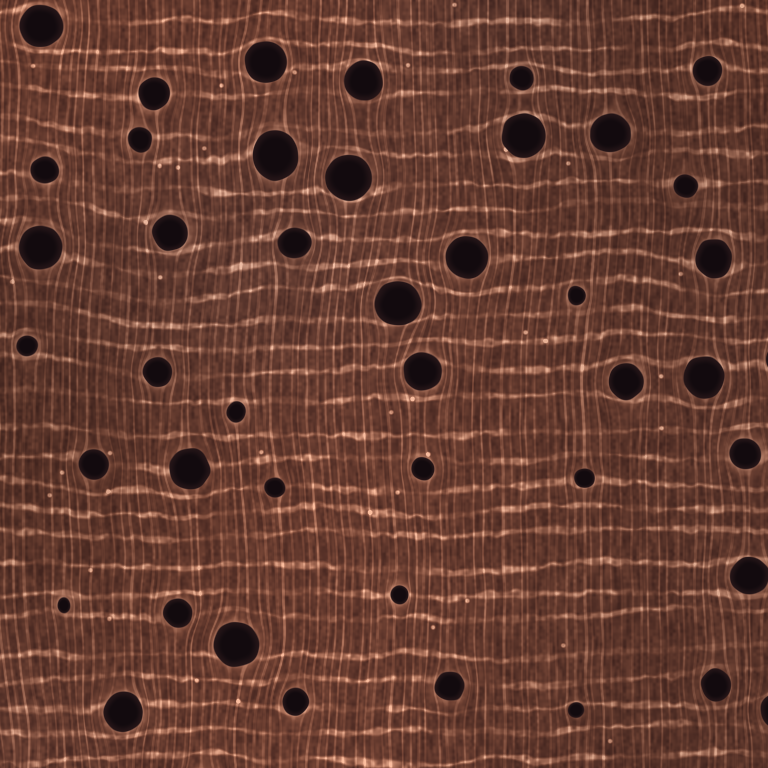
A WebGL 2 fragment shader for this texture:

```glsl
#version 300 es
precision highp float;
// Draws the end grain of a hardwood: thin upright rays, wavy pale bands and round dark pores.

uniform vec2 u_resolution;
out vec4 fragColor;

const float PORE_CELLS = 7.0;
const float RAY_COUNT = 84.0;
const float BAND_COUNT = 28.0;

float hash(vec2 p) {
    vec3 q = fract(p.xyx * 0.1031);
    q += dot(q, q.yzx + 33.33);
    return fract((q.x + q.y) * q.z);
}

float noise(vec2 p) {
    vec2 i = floor(p), f = fract(p);
    f = f * f * (3.0 - 2.0 * f);
    float low = mix(hash(i), hash(i + vec2(1, 0)), f.x);
    float high = mix(hash(i + vec2(0, 1)), hash(i + vec2(1, 1)), f.x);
    return mix(low, high, f.y);
}

float signedNoise(vec2 p) { return noise(p) * 2.0 - 1.0; }

// Soft stripe of the given half width around zero
float stripe(float offset, float halfWidth, float blur) {
    return 1.0 - smoothstep(halfWidth - blur, halfWidth + blur, abs(offset));
}

struct Pore {
    float edge;    // signed distance to the nearest pore wall
    float radius;
    float rim;     // brightness of its wall
    vec2 push;     // how far the surrounding grain is bent aside
};

Pore findPores(vec2 p) {
    Pore pore = Pore(1.0, 0.02, 0.0, vec2(0));
    vec2 home = floor(p * PORE_CELLS);
    for (int j = -1; j <= 1; j++)
    for (int i = -1; i <= 1; i++) {
        vec2 cell = home + vec2(i, j);
        if (hash(cell + 71.0) > 0.73) continue;
        vec2 jitter = vec2(hash(cell + 13.0), hash(cell + 29.0));
        vec2 delta = p - (cell + mix(vec2(0.1), vec2(0.9), jitter)) / PORE_CELLS;
        float radius = mix(0.010, 0.034, hash(cell + 47.0));
        float squash = 1.0 + 0.2 * (hash(cell + 59.0) - 0.4);
        float edge = length(delta * vec2(squash, 1.0)) - radius;
        pore.push += delta * 0.5 * exp(-max(edge, 0.0) / (0.6 * radius));
        if (edge < pore.edge) {
            pore.edge = edge;
            pore.radius = radius;
            pore.rim = mix(0.3, 0.8, hash(cell + 83.0));
        }
    }
    return pore;
}

// Thin upright lines, unevenly spaced and fading along their length
float rays(vec2 p, float pixel) {
    float x = p.x * RAY_COUNT, sum = 0.0;
    float blur = max(0.09, 0.6 * pixel * RAY_COUNT);
    for (int i = -1; i <= 1; i++) {
        float id = floor(x) + float(i);
        float center = id + 0.5 + 0.5 * (hash(vec2(id, 3.0)) - 0.5);
        float halfWidth = mix(0.09, 0.18, hash(vec2(id, 9.0)));
        float strength = mix(0.45, 1.0, hash(vec2(id, 17.0)));
        strength *= mix(0.6, 1.15, noise(vec2(id * 5.3, p.y * 14.0)));
        sum = max(sum, strength * stripe(x - center, halfWidth, blur));
    }
    return sum;
}

// Ragged cross bands, broken into pieces of varying thickness
float bands(vec2 p, float pixel) {
    float y = p.y * BAND_COUNT, sum = 0.0;
    float blur = max(0.07, 0.7 * pixel * BAND_COUNT);
    for (int i = -1; i <= 1; i++) {
        float id = floor(y) + float(i);
        float center = id + 0.5 + 0.45 * (hash(vec2(id, 5.0)) - 0.5);
        center += 0.14 * signedNoise(vec2(p.x * 9.0, id * 4.7));
        float halfWidth = mix(0.03, 0.16, noise(vec2(p.x * 42.0, id * 7.1)));
        float strength = mix(0.35, 1.0, smoothstep(0.2, 0.6, noise(vec2(p.x * 13.0, id * 9.3))));
        sum = max(sum, strength * stripe(y - center, halfWidth, blur));
    }
    return sum;
}

// Rare pale mineral grains
float specks(vec2 p, float pixel) {
    vec2 cell = floor(p * 40.0);
    vec2 center = (cell + mix(vec2(0.2), vec2(0.8), vec2(hash(cell + 5.0), hash(cell + 8.0)))) / 40.0;
    return step(0.975, hash(cell + 91.0)) * stripe(length(p - center), 0.0028, max(0.0015, pixel));
}

vec3 woodColor(float tone) {
    vec3 color = mix(vec3(0.26, 0.15, 0.13), vec3(0.42, 0.26, 0.21), clamp(tone * 3.0, 0.0, 1.0));
    color = mix(color, vec3(0.63, 0.44, 0.365), clamp(tone * 3.0 - 1.0, 0.0, 1.0));
    return mix(color, vec3(0.88, 0.70, 0.61), clamp(tone * 3.0 - 2.0, 0.0, 1.0));
}

void main() {
    float pixel = 1.0 / u_resolution.y;
    vec2 p = gl_FragCoord.xy * pixel;
    Pore pore = findPores(p);

    // Grain flow: slow waves plus bending around the pores
    vec2 flow = p - pore.push;
    flow.x += 0.012 * signedNoise(p * vec2(3.0, 4.0)) + 0.0018 * signedNoise(p * vec2(22.0, 18.0));
    vec2 bandFlow = flow;
    bandFlow.y += 0.016 * signedNoise(p * vec2(5.0, 1.5) + 7.0) + 0.005 * signedNoise(p * vec2(17.0, 6.0))
                + 0.0022 * signedNoise(flow * vec2(RAY_COUNT, 30.0));

    // Tone of the wood
    float grain = noise(p * 230.0);
    float fibre = noise(flow * vec2(270.0, 50.0));
    float tone = 0.16 + 0.24 * (fibre - 0.5) + 0.16 * (grain - 0.5);
    tone += 0.36 * rays(flow, pixel);
    tone += bands(bandFlow, pixel) * mix(0.18, 0.68, noise(p * 150.0 + 31.0));

    // Pale pore walls
    float edge = pore.edge + 0.0012 * signedNoise(p * 70.0);
    float wall = exp(-max(edge, 0.0) / 0.005) * pore.rim * mix(0.6, 1.1, noise(p * 110.0));
    tone = mix(tone, 0.85, clamp(wall, 0.0, 1.0));
    tone += 0.7 * specks(p, pixel);

    // Uneven warmth and light
    float light = noise(p * 2.3 + 4.0);
    vec3 color = woodColor(tone) * mix(0.9, 1.12, light);
    color *= mix(vec3(1.0), vec3(1.06, 0.98, 0.92), noise(p * 3.0 + 19.0));

    // Dark pore hollows
    float depth = clamp(-edge / pore.radius, 0.0, 1.0);
    vec3 hollow = mix(vec3(0.14, 0.08, 0.09), vec3(0.07, 0.04, 0.055), smoothstep(0.0, 0.4, depth));
    float blur = max(0.0012, 0.8 * pixel);
    color = mix(hollow, color, smoothstep(-blur, blur, edge));

    fragColor = vec4(color, 1.0);
}
```
